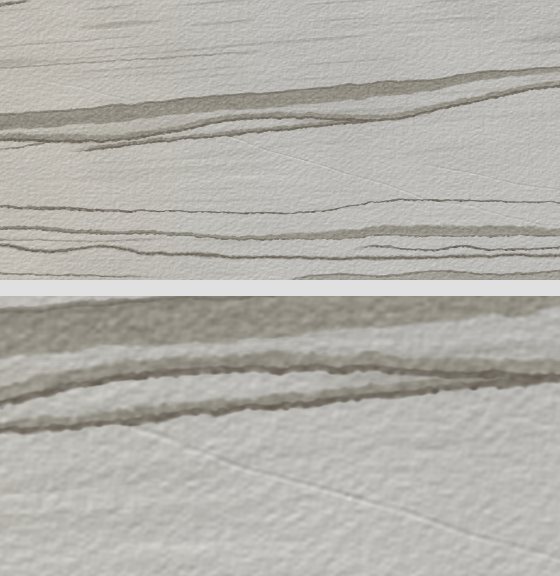
Top, the full canvas; bottom, a detail of the centre.
Reproduce this texture procedurally as a WebGL 2 fragment shader.

```glsl
#version 300 es
precision highp float;
// Pale rough sandstone slab crossed by drifting grey-brown mineral veins.
uniform vec2 u_resolution;
out vec4 fragColor;

float hash(vec2 p) {
  return fract(sin(dot(p, vec2(127.1, 311.7))) * 43758.5453);
}

float noise(vec2 p) {
  vec2 i = floor(p), f = fract(p);
  f = f * f * (3.0 - 2.0 * f);
  return mix(mix(hash(i), hash(i + vec2(1, 0)), f.x),
             mix(hash(i + vec2(0, 1)), hash(i + vec2(1, 1)), f.x), f.y);
}

float fbm(vec2 p) {
  float sum = 0.0, amp = 0.5;
  for (int i = 0; i < 4; i++) {
    sum += amp * noise(p);
    p = p * 2.03 + 17.3;
    amp *= 0.5;
  }
  return sum / 0.9375;
}

// Soft window between a and b, fading over s
float span(float x, float a, float b, float s) {
  return smoothstep(a - s, a + s, x) * (1.0 - smoothstep(b - s, b + s, x));
}

float bump(float x, float center, float width) {
  float t = (x - center) / width;
  return exp(-t * t);
}

float vein(float d, float halfWidth) {
  return 1.0 - smoothstep(halfWidth * 0.5, halfWidth + 0.003, abs(d));
}

float crack(vec2 p, vec2 a, vec2 b) {
  vec2 ab = b - a;
  float t = clamp(dot(p - a, ab) / dot(ab, ab), 0.0, 1.0);
  return 1.0 - smoothstep(0.0, 0.006, length(p - a - ab * t));
}

// Bedding coordinate: layers climb to the right in the upper part
float bedding(vec2 p) {
  return p.y - 0.08 * smoothstep(0.25, 0.6, p.y) * p.x + 0.012 * fbm(p * 3.0);
}

float relief(vec2 p) {
  float h = noise(p * vec2(85, 120)) + 0.55 * noise(p * vec2(165, 210) + 9.0);
  float ripples = 0.25 + 0.9 * bump(length((p - vec2(0.87, 0.37)) * vec2(1, 1.6)), 0.0, 0.2)
                + 0.4 * smoothstep(0.72, 0.9, p.y);
  h += ripples * noise(vec2(p.x * 8.0, bedding(p) * 75.0));
  vec2 q = p + 0.03 * (vec2(fbm(p * 6.0), fbm(p * 6.0 + 40.0)) - 0.5);
  float cracks = crack(q, vec2(0.82, 0.51), vec2(1.08, 0.435))
               + crack(q, vec2(1.08, 0.435), vec2(1.5, 0.295))
               + 0.6 * crack(q, vec2(1.5, 0.295), vec2(2.0, 0.19))
               + 0.8 * crack(q, vec2(1.52, 0.41), vec2(2.02, 0.31))
               + 0.6 * crack(q, vec2(0.18, 0.715), vec2(0.45, 0.64));
  return h - 0.8 * cracks;
}

void main() {
  vec2 p = gl_FragCoord.xy / u_resolution.y;
  float x = p.x;
  float grain = noise(p * vec2(130, 160) + 31.0);
  float y = p.y + 0.018 * (fbm(p * vec2(5, 7)) - 0.5)
          + 0.007 * (noise(p * vec2(28, 40)) - 0.5) + 0.004 * (grain - 0.5);
  float bed = bedding(p);
  float layers = fbm(vec2(x * 3.0, bed * 75.0));

  // Curves followed by the veins
  float top = 0.589 + 0.083 * x + 0.015 * bump(x, 1.78, 0.2);
  float thick = 0.055 - 0.036 * smoothstep(1.2, 2.0, x);
  float upper = 0.508 + 0.08 * smoothstep(0.35, 1.0, x) - 0.012 * bump(x, 1.28, 0.15)
              + 0.11 * smoothstep(1.35, 2.0, x);
  float lower = 0.475 + 0.098 * (x - 0.35);
  float thread = 0.26 - 0.02 * x + 0.055 * smoothstep(1.0, 1.5, x);
  float shelf = 0.185 - 0.03 * smoothstep(0.0, 0.95, x) + 0.02 * smoothstep(0.95, 1.4, x);
  float shelfWidth = 0.006 + 0.013 * smoothstep(0.8, 1.5, x) * (1.0 - 0.4 * smoothstep(1.7, 2.0, x));
  float base = 0.112 + 0.012 * sin(x * 16.0 + 2.0) * (1.0 - smoothstep(0.4, 0.9, x))
             - 0.032 * smoothstep(0.3, 0.9, x) + 0.008 * smoothstep(1.5, 1.9, x);
  float foot = 0.022 + 0.008 * sin(x * 13.0) - 0.03 * (1.0 - smoothstep(1.02, 1.25, x));

  // Broad grey bodies
  float body = span(y, top - thick, top, 0.004);
  body = max(body, vein(y - upper, 0.013 + 0.006 * bump(x, 0.2, 0.2)));
  body = max(body, vein(y - lower, 0.009) * span(x, 0.3, 1.4, 0.08));
  body = max(body, 0.45 * span(y, lower, upper, 0.005) * span(x, 1.08, 1.5, 0.06));
  body = max(body, 0.3 * span(y, upper, top - thick, 0.004) * smoothstep(0.4, 0.7, layers));
  body = max(body, vein(y - shelf, shelfWidth));
  body = max(body, 0.75 * vein(y - base, 0.008));
  body = max(body, 0.65 * (1.0 - smoothstep(foot - 0.004, foot + 0.004, y)) * smoothstep(1.0, 1.1, x));

  // Thin dark seams
  float seam = 0.55 * vein(y - top, 0.003);
  seam = max(seam, 0.75 * vein(y - upper + 0.009, 0.004));
  seam = max(seam, 0.7 * vein(y - lower + 0.005, 0.003) * span(x, 0.3, 1.4, 0.06));
  seam = max(seam, 0.6 * vein(y - 0.46 - 0.2 * x, 0.002) * span(x, -1.0, 0.2, 0.03));
  seam = max(seam, 0.8 * vein(y - thread, 0.002 + 0.004 * bump(x, 0.25, 0.2)));
  seam = max(seam, 0.6 * vein(y - shelf + shelfWidth, 0.002));
  seam = max(seam, 0.75 * vein(y - base, 0.003));
  seam = max(seam, 0.85 * vein(y - 0.112 - 0.005 * sin(x * 20.0), 0.003) * span(x, 1.3, 2.1, 0.06));
  seam = max(seam, 0.4 * vein(y - 0.142, 0.002) * span(x, -1.0, 0.55, 0.1));
  seam = max(seam, 0.6 * vein(y - foot, 0.003) * smoothstep(1.0, 1.1, x));
  seam = max(seam, 0.6 * vein(y - 0.02 + 0.02 * x, 0.003) * span(x, -1.0, 0.5, 0.1));
  seam = max(seam, 0.35 * vein(y - 0.757 - 0.06 * x, 0.002) * span(x, -1.0, 0.9, 0.2));
  seam = max(seam, 0.7 * vein(y - 0.982 - 0.15 * x, 0.004) * span(x, -1.0, 0.1, 0.02));

  // Stone, faint bedding streaks, then veins
  vec3 color = mix(vec3(0.748, 0.735, 0.705), vec3(0.733, 0.73, 0.715), smoothstep(0.2, 1.2, x));
  color += 0.05 * (fbm(p * vec2(3, 5) + 5.0) - 0.5);
  float streak = smoothstep(0.7, 0.95, noise(vec2(x * 2.5, bed * 80.0)));
  color -= streak * (0.03 + 0.04 * smoothstep(0.68, 0.8, p.y)) * vec3(1, 1.03, 1.1);
  vec3 bodyColor = mix(vec3(0.48, 0.465, 0.42), vec3(0.64, 0.625, 0.585), 0.55 * layers + 0.45 * grain);
  color = mix(color, bodyColor, body * 0.92);
  color = mix(color, vec3(0.37, 0.34, 0.3), seam * (0.55 + 0.6 * grain));

  // Raking light from the upper left
  color += 0.085 * (relief(p) - relief(p + vec2(-0.003, 0.004)));
  fragColor = vec4(clamp(color, 0.0, 1.0), 1.0);
}
```
